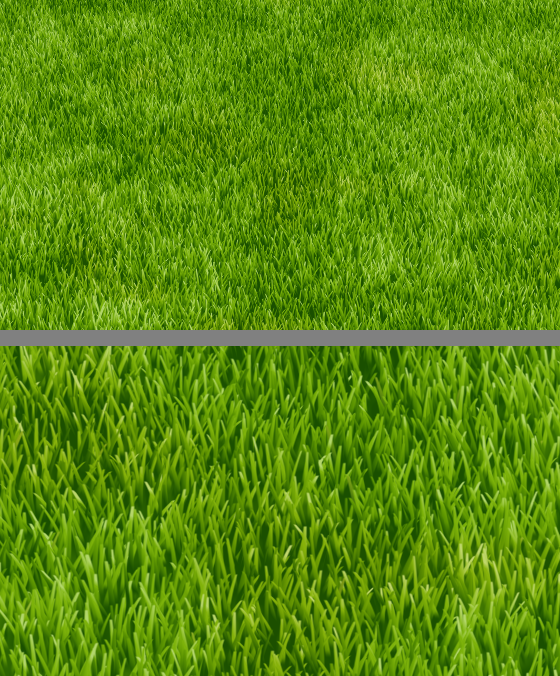
Top: the whole. Bottom: its middle third, enlarged.
A Shadertoy shader for this texture:

```glsl
// A sunlit lawn: rows of short, leaning blades are painted from far to near,
// with rows shrinking toward the top. Each blade gets a light level from its
// height, a random tone and broad patches; a ramp turns the level into green.

const float SHRINK = 0.42;       // how fast blades get smaller with distance
const float ROW_STEP = 0.0125;   // spacing of rows, in canvas heights
const float CELL_WIDTH = 0.0098; // spacing of blades along a row
const int ROWS = 8;
const int REACH = 4;

const vec3 DEEP_GREEN = vec3(0.10, 0.31, 0.0);
const vec3 SHADE_GREEN = vec3(0.26, 0.48, 0.005);
const vec3 MID_GREEN = vec3(0.37, 0.59, 0.005);
const vec3 BRIGHT_GREEN = vec3(0.49, 0.70, 0.04);
const vec3 PALE_TIP = vec3(0.70, 0.84, 0.42);
const vec3 STRAW = vec3(0.58, 0.64, 0.18);

float hash(vec2 p) {
    return fract(sin(dot(p, vec2(127.1, 311.7))) * 43758.5453);
}

float noise(vec2 p) {
    vec2 i = floor(p);
    vec2 f = fract(p);
    f = f * f * (3.0 - 2.0 * f);
    float low = mix(hash(i), hash(i + vec2(1.0, 0.0)), f.x);
    float high = mix(hash(i + vec2(0.0, 1.0)), hash(i + vec2(1.0)), f.x);
    return mix(low, high, f.y);
}

// Light level, about -2 (deep shade) to 2 (glint), to colour
vec3 grassColor(float light) {
    vec3 c = mix(DEEP_GREEN, SHADE_GREEN, clamp((light + 1.75) / 0.89, 0.0, 1.0));
    c = mix(c, MID_GREEN, clamp((light + 0.86) / 0.86, 0.0, 1.0));
    c = mix(c, BRIGHT_GREEN, clamp(light / 0.93, 0.0, 1.0));
    return mix(c, PALE_TIP, clamp((light - 1.15) / 1.3, 0.0, 1.0));
}

// Paints one blade over the colour below; q is measured from the row's base
vec3 paintBlade(vec3 below, vec2 q, vec2 id, float flow, float patchLight, float soft) {
    vec2 root = vec2(id.x + hash(id), 0.0) * CELL_WIDTH;
    root.y = (hash(id + 17.3) - 0.5) * ROW_STEP;
    float tall = mix(0.03, 0.068, hash(id + 31.7));
    float along = (q.y - root.y) / tall;
    if (along < 0.0 || along > 1.1) return below;

    // Leaning centre line and blunt, tapered width
    float lean = (hash(id + 47.9) - 0.5) * 0.052 + flow;
    float center = root.x + lean * along * mix(0.65, 1.0, along);
    float halfWidth = mix(0.0020, 0.0037, hash(id + 59.1));
    halfWidth *= 1.0 - 0.5 * along * along;
    float side = q.x - center;
    float cover = 1.0 - smoothstep(-soft, soft, abs(side) - halfWidth);
    cover *= 1.0 - smoothstep(-soft, soft, (along - 1.0) * tall);
    cover *= smoothstep(0.0, 0.3, along);

    // Lit toward the tip, one flank brighter, a few glinting tips
    float tone = hash(id + 73.3);
    float light = 2.3 * (along - 0.5) + 2.9 * (tone - 0.5) + patchLight;
    light += 0.3 * clamp(side / halfWidth, -1.0, 1.0);
    float glint = step(0.87, hash(id + 89.7));
    light += 1.5 * glint * smoothstep(0.6, 0.9, along);

    float dry = step(0.985, hash(id + 101.3));
    vec3 color = mix(grassColor(light), STRAW, 0.5 * dry * along);
    return mix(below, color, cover);
}

void mainImage(out vec4 fragColor, in vec2 fragCoord) {
    vec2 p = fragCoord / iResolution.y;
    p.x -= 0.5 * iResolution.x / iResolution.y;

    // Broad light patches, small clumps and the common lean of neighbours
    float broad = noise(p * vec2(3.5, 5.0) + 4.0) - 0.5;
    float clump = noise(p * vec2(10.0, 15.0) + 21.0) - 0.5;
    float tuft = noise(p * vec2(26.0, 30.0) + 39.0) - 0.5;
    float patchLight = 1.1 * broad + 1.3 * clump + 0.8 * tuft;
    float flow = (noise(p * 8.0 + 53.0) - 0.5) * 0.014;

    // Shaded ground between the blades
    float ground = noise(p * vec2(90.0, 60.0)) - 0.5;
    vec3 color = grassColor(-1.45 + 0.8 * ground + 0.6 * patchLight);

    // Rows from far to near
    float depth = -log(1.0 - SHRINK * p.y) / SHRINK;
    float firstRow = floor(depth / ROW_STEP) + 1.0;
    for (int k = 0; k < ROWS; k++) {
        float row = firstRow - float(k);
        float size = exp(-SHRINK * row * ROW_STEP);
        float baseY = (1.0 - size) / SHRINK;
        vec2 q = (p - vec2(0.0, baseY)) / size;
        float soft = max(0.0012, 0.65 / iResolution.y) / size;
        float cell = floor(q.x / CELL_WIDTH);
        for (int j = -REACH; j <= REACH; j++) {
            vec2 id = vec2(cell + float(j), row);
            color = paintBlade(color, q, id, flow, patchLight, soft);
        }
    }

    // Faint yellowing where the turf is thin
    float thin = smoothstep(0.6, 1.0, noise(p * vec2(5.0, 9.0) + 87.0));
    color *= mix(vec3(1.0), vec3(1.09, 1.0, 1.0), thin);
    fragColor = vec4(color, 1.0);
}
```
